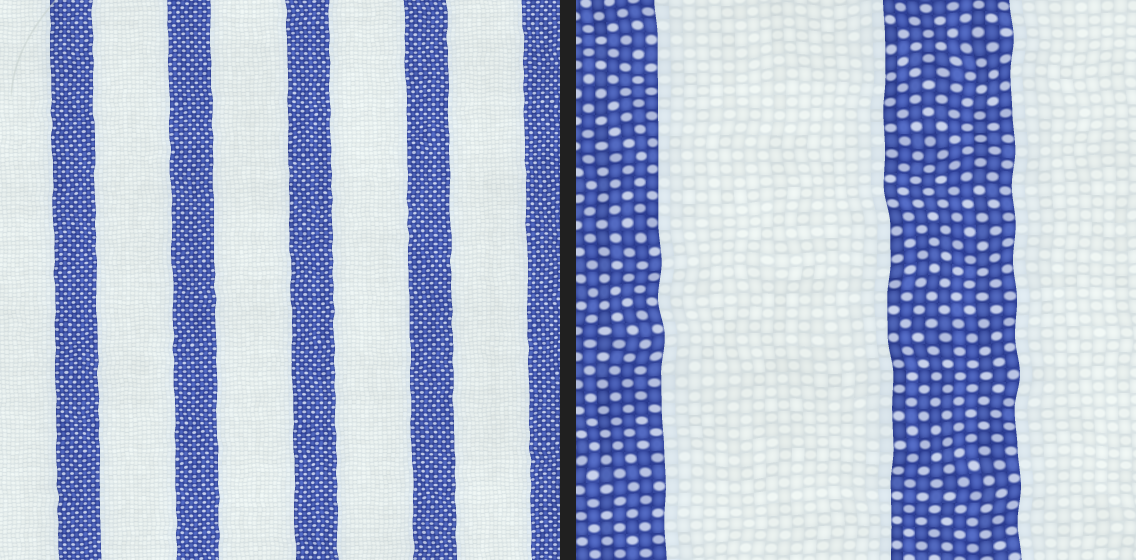
Left, the full canvas; right, a detail of the centre.
Reproduce this texture procedurally as a WebGL 2 fragment shader.

```glsl
#version 300 es
precision highp float;
// Plain-woven cotton with slightly slanted blue stripes on off-white.
// Canvas space is mapped to thread space; a checkerboard decides whether warp
// or weft lies on top of each crossing, and each crossing is shaded as a bump.

uniform vec2 u_resolution;
out vec4 fragColor;

const float PERIOD = 0.2112;         // stripe spacing
const float FIRST_STRIPE = 0.1432;   // centre of first stripe at the bottom
const float SLANT = 0.017;           // lean of the cloth
const float WARPS = 28.0;            // warp threads per period
const float BLUE_WARPS = 10.0;       // blue threads among them
const float WEFTS = 128.0;           // rows over the canvas height
const float WOBBLE = 0.28;           // thread wander, in threads
const vec2 DOT_RADIUS = vec2(0.55, 0.39);
const vec2 BUMP_RADIUS = vec2(0.60, 0.72);
const int SAMPLES = 3;               // antialiasing grid side

const vec3 WHITE_LIGHT = vec3(0.925, 0.952, 0.942);
const vec3 WHITE_SHADE = vec3(0.815, 0.856, 0.868);
const vec3 HALO = vec3(0.74, 0.82, 0.93);
const vec3 BLUE_LIGHT = vec3(0.32, 0.41, 0.75);
const vec3 BLUE_DARK = vec3(0.155, 0.22, 0.55);
const vec3 DOT_COLOR = vec3(0.76, 0.80, 0.91);
const vec3 FIBRE = vec3(0.77, 0.81, 0.80);

float hash(vec2 p) {
    vec3 q = fract(vec3(p.xyx) * 0.1031);
    q += dot(q, q.yzx + 33.33);
    return fract((q.x + q.y) * q.z);
}

float noise(vec2 p) {
    vec2 i = floor(p), f = fract(p);
    f = f * f * (3.0 - 2.0 * f);
    return mix(mix(hash(i), hash(i + vec2(1, 0)), f.x),
               mix(hash(i + vec2(0, 1)), hash(i + vec2(1, 1)), f.x), f.y);
}

// Warp index in x, weft index in y, both with a little wander
vec2 threadSpace(vec2 uv) {
    vec2 t = vec2((uv.x + SLANT * uv.y - FIRST_STRIPE) / PERIOD * WARPS,
                  (uv.y - SLANT * uv.x) * WEFTS);
    vec2 wander = vec2(noise(uv * vec2(30.0, 45.0)), noise(uv * 35.0 + 71.0));
    return t + (wander - 0.5) * 2.0 * WOBBLE;
}

// Thin loose fibre curving across the upper left corner
float fibreMask(vec2 uv) {
    float s = clamp((uv.y - 0.82) / 0.18, 0.0, 1.0);
    float curve = 0.02 + 0.08 * s * s;
    float slope = 0.16 * s / 0.18;
    float d = abs(uv.x - curve) / sqrt(1.0 + slope * slope);
    return (1.0 - smoothstep(0.0006, 0.0024, d)) * smoothstep(0.0, 0.1, s);
}

vec3 fabric(vec2 uv) {
    vec2 t = threadSpace(uv);
    vec2 cell = floor(t);
    vec2 p = t - cell - 0.5;
    bool weftOnTop = mod(cell.x + cell.y, 2.0) > 0.5;
    float grain = hash(cell + 200.0) - 0.5;
    float warpTone = hash(vec2(cell.x, 17.0) + 200.0) - 0.5;
    float weftTone = hash(vec2(43.0, cell.y) + 200.0) - 0.5;

    // Rounded shading of the upper thread
    float dotShape = 1.0 - smoothstep(0.55, 1.12, length(p / DOT_RADIUS));
    float bump = clamp(1.0 - dot(p / BUMP_RADIUS, p / BUMP_RADIUS), 0.0, 1.0);

    // Signed distance from the stripe edge, in threads
    float across = mod(cell.x + 0.5 + WARPS * 0.5, WARPS) - WARPS * 0.5;
    float outside = abs(across) - BLUE_WARPS * 0.5;

    vec3 color;
    if (outside < 0.0) {
        float lift = weftOnTop ? 0.22 : bump;
        color = mix(BLUE_DARK, BLUE_LIGHT, clamp(lift + 0.3 * grain, 0.0, 1.0));
        color *= 1.0 + 0.10 * warpTone;
        if (weftOnTop) color = mix(color, DOT_COLOR, dotShape * (0.95 + 0.2 * grain));
    } else {
        float lift = weftOnTop ? 0.25 + 0.75 * dotShape : 0.30 + 0.70 * bump;
        color = mix(WHITE_SHADE, WHITE_LIGHT, lift);
        color += 0.025 * grain + 0.012 * (warpTone + weftTone);
        float tint = 0.42 * exp(-outside * 0.75);
        color = mix(color, HALO, tint * (weftOnTop ? 0.55 : 1.0));
    }
    // Slow uneven tone, then the loose fibre
    color *= 0.985 + 0.03 * noise(uv * 9.0 + 5.0);
    return mix(color, FIBRE, 0.55 * fibreMask(uv));
}

void main() {
    vec3 sum = vec3(0.0);
    for (int j = 0; j < SAMPLES; j++) {
        for (int i = 0; i < SAMPLES; i++) {
            vec2 offset = (vec2(i, j) + 0.5) / float(SAMPLES) - 0.5;
            sum += fabric((gl_FragCoord.xy + offset) / u_resolution);
        }
    }
    fragColor = vec4(sum / float(SAMPLES * SAMPLES), 1.0);
}
```
